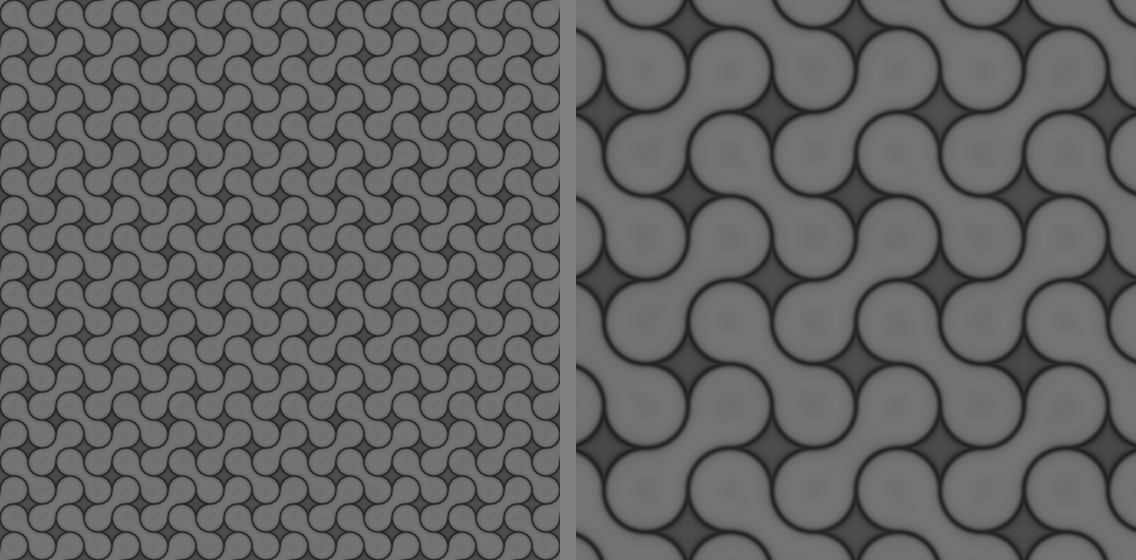
Left, the full canvas; right, a detail of the centre.
This pattern is drawn by a Shadertoy shader. Its source:

```glsl
#define CELLS 20.0        // discs across and down (even)
#define BODY_TONE 0.457
#define GAP_TONE 0.305
#define GROOVE_DARK 0.22  // core of the groove
#define GROOVE_WIDTH 0.038
#define BEVEL_DARK 0.10   // soft falloff beside the groove
#define BEVEL_WIDTH 0.07
#define DISC_DIP 0.022    // slightly darker disc centres
#define GAP_VARIATION 0.025
#define MOTTLE 0.012

// Sine-free hash, wrapped to the given period
float hash(vec2 cell, float period) {
    vec3 p = fract(mod(cell, period).xyx * 0.1031);
    p += dot(p, p.yzx + 33.33);
    return fract((p.x + p.y) * p.z);
}

float wrappedNoise(vec2 p, float period) {
    vec2 cell = floor(p);
    vec2 f = fract(p);
    f = f * f * (3.0 - 2.0 * f);
    float low = mix(hash(cell, period), hash(cell + vec2(1, 0), period), f.x);
    float high = mix(hash(cell + vec2(0, 1), period), hash(cell + 1.0, period), f.x);
    return mix(low, high, f.y);
}

float circleDistance(vec2 p, vec2 center) {
    return length(p - center) - 0.5;
}

// Depth inside a dumbbell; negative inside the gaps between four discs
float dumbbellDepth(vec2 p, vec2 corner) {
    vec2 d = p - corner;
    if (mod(corner.x + corner.y, 2.0) > 0.5)
        return -circleDistance(abs(d), vec2(0.5));

    // Necks lean the other way on every second row
    if (mod(corner.y, 2.0) < 0.5) d.x = -d.x;
    return min(abs(circleDistance(d, vec2(0.5))),
               abs(circleDistance(d, vec2(-0.5))));
}

void mainImage(out vec4 fragColor, in vec2 fragCoord) {
    vec2 p = fragCoord / iResolution.xy * CELLS;
    float pixel = CELLS / iResolution.y;
    vec2 corner = floor(p + 0.5);
    float depth = dumbbellDepth(p, corner);
    float edge = abs(depth);

    // Groove and bevel profile
    float core = exp(-pow(edge / GROOVE_WIDTH, 2.0));
    float bevel = exp(-edge / BEVEL_WIDTH);

    // Raised pieces
    float body = BODY_TONE - GROOVE_DARK * core - BEVEL_DARK * bevel;
    body -= DISC_DIP * smoothstep(0.2, 0.5, depth);
    body += MOTTLE * (wrappedNoise(p * 2.0, CELLS * 2.0) - 0.5);

    // Sunken gaps
    float gap = GAP_TONE + GAP_VARIATION * (hash(corner, CELLS) - 0.5);
    gap -= 0.4 * GROOVE_DARK * core + 0.8 * BEVEL_DARK * bevel;

    float tone = mix(gap, body, smoothstep(-0.5 * pixel, 0.5 * pixel, depth));
    fragColor = vec4(vec3(tone), 1.0);
}
```
